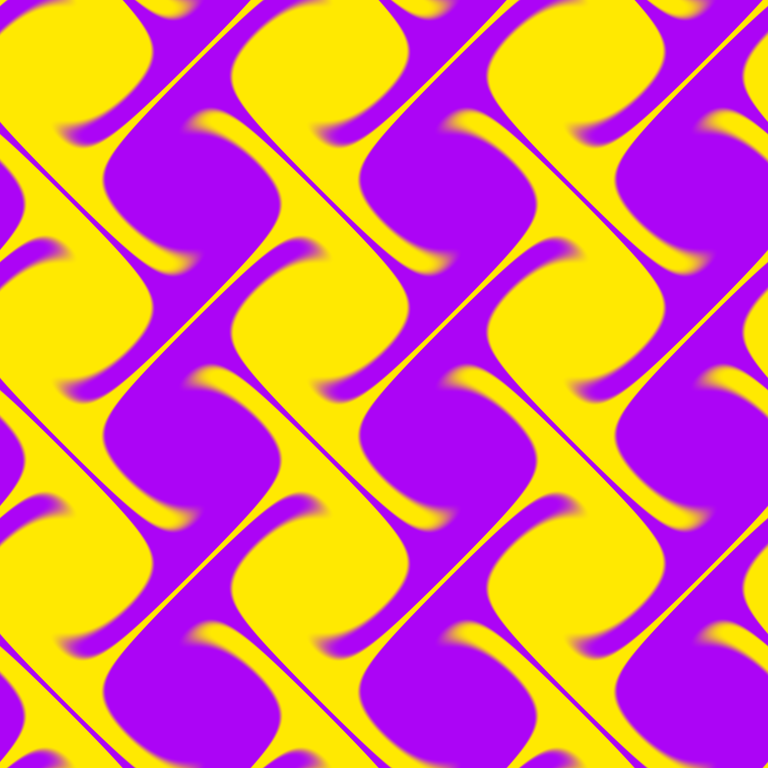
A WebGL 1 fragment shader for this pattern:

```glsl
precision highp float;
// Two-colour stripes stirred into interlocking hooks by a periodic cellular flow.

uniform vec2 u_resolution;

const float TAU = 6.2831853;
const float REPEATS = 3.0;      // whole repeats across and down
const float STIR_TIME = 4.0;    // how far the flow winds the stripes
const int STIR_STEPS = 20;
const float EDGE_SOFTNESS = 0.21;
const int SUBSAMPLES = 2;       // per axis, for smooth thin lines

const vec3 YELLOW = vec3(1.0, 0.914, 0.005);
const vec3 PURPLE = vec3(0.675, 0.015, 0.965);

// Incompressible flow: vortices of alternating spin on a diagonal grid.
vec2 flowVelocity(vec2 phase) {
  return cos(phase.yx);
}

// Follow the flow backwards with midpoint steps.
vec2 traceBack(vec2 phase, float duration) {
  float stepTime = duration / float(STIR_STEPS);
  for (int i = 0; i < STIR_STEPS; i++) {
    vec2 midpoint = phase - 0.5 * stepTime * flowVelocity(phase);
    phase -= stepTime * flowVelocity(midpoint);
  }
  return phase;
}

// Horizontal bands: 1 in the lower half of each period's wave, 0 in the upper.
float stripeMask(float phase, float softness) {
  return smoothstep(-softness, softness, -sin(phase));
}

vec3 stirredColor(vec2 uv) {
  vec2 source = traceBack(uv * REPEATS * TAU, STIR_TIME);
  return mix(PURPLE, YELLOW, stripeMask(source.y, EDGE_SOFTNESS));
}

void main() {
  // Average a small grid of samples inside the pixel.
  vec3 total = vec3(0.0);
  for (int j = 0; j < SUBSAMPLES; j++) {
    for (int i = 0; i < SUBSAMPLES; i++) {
      vec2 offset = (vec2(float(i), float(j)) + 0.5) / float(SUBSAMPLES) - 0.5;
      total += stirredColor((gl_FragCoord.xy + offset) / u_resolution);
    }
  }
  gl_FragColor = vec4(total / float(SUBSAMPLES * SUBSAMPLES), 1.0);
}
```
